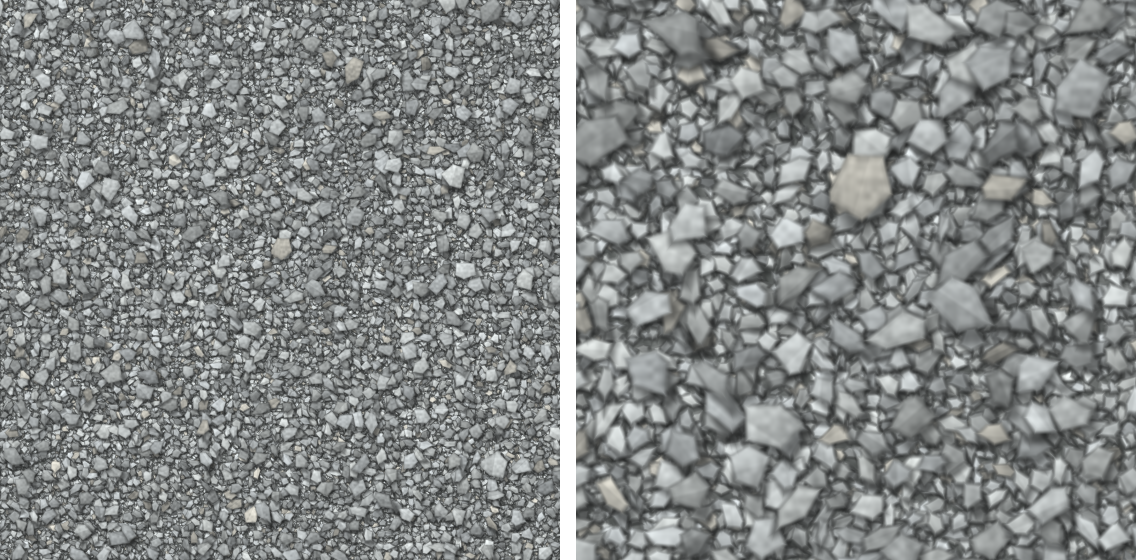
Left, the full canvas; right, a detail of the centre.
A WebGL 1 fragment shader for this texture:

```glsl
precision highp float;
uniform vec2 u_resolution;

float hash(vec2 p) {
  return fract(sin(dot(p, vec2(127.1, 311.7))) * 43758.5453);
}

float noise(vec2 p) {
  vec2 i = floor(p);
  vec2 f = fract(p);
  f = f * f * (3.0 - 2.0 * f);
  return mix(mix(hash(i), hash(i + vec2(1.0, 0.0)), f.x),
             mix(hash(i + vec2(0.0, 1.0)), hash(i + vec2(1.0, 1.0)), f.x), f.y);
}

// Signed distance to an irregular convex chip
float chipDistance(vec2 q, vec2 id, float radius) {
  float d = length(q) - radius * 1.4;
  float turn = hash(id + 3.3) * 6.2832;
  for (int k = 0; k < 5; k++) {
    float side = float(k);
    float a = turn + 1.2566 * (side + 0.6 * hash(id + side * 1.7));
    float reach = radius * mix(0.6, 1.1, hash(id + side * 2.3 + 9.1));
    d = max(d, dot(q, vec2(cos(a), sin(a))) - reach);
  }
  return d;
}

// Grey stone with a few warm pieces and rare rusty grit
vec3 chipTint(vec2 id, float layer) {
  float kind = hash(id + 21.7);
  vec3 tint = mix(vec3(0.98, 1.0, 0.99), vec3(0.97, 1.0, 1.015), hash(id + 5.9));
  tint = mix(tint, vec3(1.02, 1.0, 0.94), step(0.93, kind));
  return mix(tint, vec3(1.15, 0.97, 0.72), step(0.997, kind) * step(layer, 2.5));
}

// Paints one scattered layer of chips over the colour below
vec3 paintChips(vec3 color, vec2 p, float cells, float keep, float layer) {
  vec2 g = p * cells;
  vec2 base = floor(g);
  float blur = 0.0017 * cells;
  for (int j = -1; j <= 1; j++) {
    for (int i = -1; i <= 1; i++) {
      vec2 cell = base + vec2(float(i), float(j));
      vec2 id = cell + layer * 37.3;
      float patchy = 0.35 * (noise(cell / cells * 9.0) - 0.5) * step(0.5, layer);
      if (hash(id) > keep + patchy * keep) continue;

      vec2 jitter = vec2(hash(id + 11.3), hash(id + 47.9));
      vec2 q = g - cell - mix(vec2(0.2), vec2(0.8), jitter);
      float a = hash(id + 71.1) * 6.2832;
      float c = cos(a);
      float s = sin(a);
      float stretch = mix(1.0, 1.8, hash(id + 8.7));
      vec2 local = vec2(c * q.x + s * q.y, (c * q.y - s * q.x) * stretch);
      float radius = mix(0.38, 0.68, hash(id + 33.1));
      float d = chipDistance(local, id, radius) / sqrt(stretch);

      // Soft contact shadow, stronger below and to the right
      float drop = d + dot(q, vec2(-0.12, 0.2));
      color *= 1.0 - 0.52 * (1.0 - smoothstep(-0.05, 0.2, drop));

      // Flat face, tilted light and one broken facet
      float spread = mix(0.46, 0.24, layer / 5.0);
      float shade = 0.585 + spread * (hash(id + 15.5) - 0.5);
      shade += dot(q, vec2(-0.07, 0.13));
      float crease = local.y + 0.4 * local.x * (jitter.x - 0.5) - 0.3 * (jitter.y - 0.5);
      shade += 0.2 * (hash(id + 61.3) - 0.5) * smoothstep(-blur, blur, crease);
      shade += 0.14 * (noise(p * 230.0 + id) - 0.5);
      shade -= 0.1 * smoothstep(-0.14, 0.0, d);
      color = mix(color, chipTint(id, layer) * shade, 1.0 - smoothstep(-blur, blur, d));
    }
  }
  return color;
}

void main() {
  vec2 p = gl_FragCoord.xy / u_resolution.y;

  // Dark dusty ground
  vec3 color = vec3(0.24, 0.25, 0.245) + 0.16 * (noise(p * 190.0) - 0.5);

  // Fine grit first, coarse chips last
  for (int n = 0; n < 6; n++) {
    float layer = float(n);
    color = paintChips(color, p, 132.0 * pow(0.75, layer), 1.0 - 0.185 * layer, layer);
  }

  // Broad tonal drift, fine dust and overcast light filling the gaps
  color *= 0.99 + 0.06 * noise(p * 5.0);
  color += 0.06 * (noise(p * 260.0) - 0.5);
  color = vec3(0.145, 0.15, 0.149) + 0.89 * color;
  gl_FragColor = vec4(clamp(color, 0.0, 1.0), 1.0);
}
```
